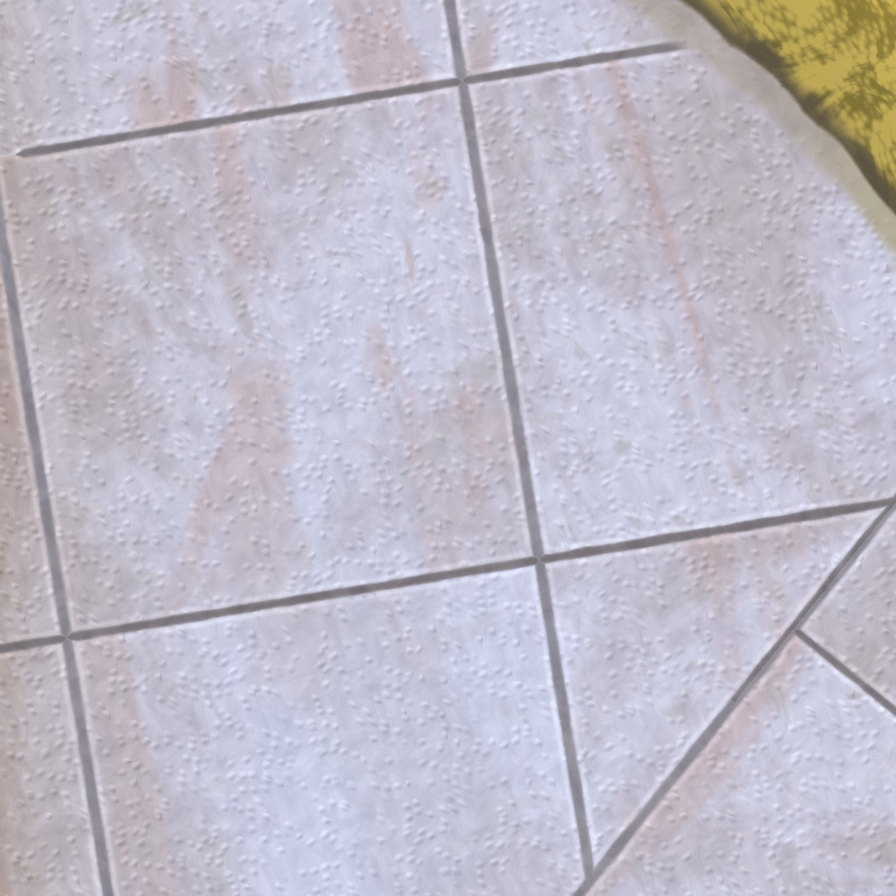
This texture is drawn by a WebGL 1 fragment shader. Its source:

```glsl
precision highp float;
uniform vec2 u_resolution;

vec2 hash2(vec2 c) {
  return fract(sin(vec2(dot(c, vec2(127.1, 311.7)), dot(c, vec2(269.5, 183.3)))) * 43758.5);
}

// Layered, rotated and self-warped sines, roughly -1 to 1
float waves(vec2 p) {
  float sum = 0.0, amp = 0.6;
  for (int i = 0; i < 5; i++) {
    p = mat2(0.8, 0.6, -0.6, 0.8) * p * 1.75 + sin(p.yx * 1.2 + float(i) * 1.7);
    sum += amp * sin(p.x) * sin(p.y);
    amp *= 0.66;
  }
  return sum;
}

// Cellular noise: nearest distance and that cell's random value
vec2 cells(vec2 p) {
  vec2 base = floor(p), nearest = vec2(9.0, 0.0);
  for (int y = -1; y <= 1; y++) {
    for (int x = -1; x <= 1; x++) {
      vec2 c = base + vec2(float(x), float(y));
      vec2 h = hash2(c);
      float d = length(c + h - p);
      if (d < nearest.x) nearest = vec2(d, h.x);
    }
  }
  return nearest;
}

// Sparse shallow dents in the glaze
float dents(vec2 p) {
  vec2 c = cells(p * vec2(75.0, 95.0) + 0.5 * sin(p.yx * 61.0));
  return (1.0 - smoothstep(0.05, 0.5, c.x)) * smoothstep(0.35, 0.8, c.y);
}

vec3 tileColor(vec2 p, vec2 q, vec2 id) {
  vec2 shift = hash2(id) * 17.0;
  float cloud = waves(q * vec2(3.0, 2.0) + shift);
  float streak = waves(q * vec2(5.0, 1.4) + shift.yx + 4.0);
  float mottle = waves(p * 24.0);
  float grain = waves(p * vec2(75.0, 60.0) + 9.0);

  vec3 col = mix(vec3(0.75, 0.72, 0.77), vec3(0.80, 0.80, 0.88),
                 smoothstep(-0.6, 0.5, cloud + 0.3 * mottle));
  col = mix(col, vec3(0.74, 0.65, 0.66), 0.65 * smoothstep(0.1, 0.85, streak + 0.2 * mottle));
  col = mix(col, vec3(0.67, 0.65, 0.67), 0.55 * smoothstep(0.15, 0.9, mottle - 0.4 * cloud));

  // Cool sheen low in the middle, warm tint along the left side
  vec2 sheen = (p - vec2(0.42, 0.17)) * vec2(3.6, 3.0);
  col = mix(col, vec3(0.79, 0.83, 0.94), 0.6 * exp(-dot(sheen, sheen)));
  col = mix(col, vec3(0.64, 0.56, 0.50), 0.6 * exp(-p.x * 11.0) * (1.0 - 0.4 * p.y));

  float relief = dents(p) - dents(p + vec2(0.0025, -0.0035));
  return col + 0.035 * grain + 0.02 * mottle - 0.075 * relief;
}

vec3 turfColor(vec2 p, float depth) {
  float clump = waves(p * 26.0);
  float blade = cells(mat2(0.8, -0.6, 0.6, 0.8) * p * vec2(130.0, 75.0)).x;
  vec3 col = mix(vec3(0.50, 0.45, 0.22), vec3(0.74, 0.66, 0.34),
                 smoothstep(-0.6, 0.6, clump + 0.6 - blade));
  col += vec3(0.12, 0.09, 0.02) * smoothstep(0.04, 0.24, depth);
  float shade = 1.0 - smoothstep(0.008, 0.034, depth + 0.008 * clump);
  return mix(col, vec3(0.34, 0.31, 0.27), 0.85 * shade);
}

void main() {
  vec2 p = gl_FragCoord.xy / u_resolution;
  float soft = max(0.0018, 1.0 / u_resolution.y);
  float wobble = 0.0009 * waves(p * 28.0 + 3.0);

  // Signed distances to the diagonal cut and to the lawn edge
  float cut = dot(p - vec2(0.645, 0.0), vec2(0.778, -0.628));
  float lawn = dot(p - vec2(0.755, 1.0), vec2(0.70, 0.715));
  lawn -= 0.013 * sin((p.x - 0.755) * 12.8) + 0.002 * sin(p.x * 75.0);

  // Main paving grid, replaced by a turned one beyond the cut
  vec2 r = p - vec2(0.602, 0.375);
  vec2 q = vec2(dot(r, vec2(0.528, 0.085)) / 0.286, dot(r, vec2(-0.088, 0.534)) / 0.293);
  float turned = step(0.0, cut);
  vec2 q2 = vec2(cut, dot(p - vec2(0.892, 0.293), vec2(0.628, 0.778))) / 0.538;
  q = mix(q, q2, turned);
  vec2 id = floor(q) + turned * 7.0;
  vec3 col = tileColor(p, q, id);

  // Joints with pale bevels, fading out at the kerb and far left
  vec2 d = abs(fract(q + 0.5) - 0.5) * 0.538;
  d.y += 0.01 * (1.0 - smoothstep(0.005, 0.03, p.x)) * step(0.6, p.y);
  d -= mix(vec2(0.0062, 0.0050), vec2(0.0058, 0.0040), turned);
  float joint = min(min(d.x, d.y), abs(cut) - 0.0058) + wobble;
  float paved = 1.0 - smoothstep(-0.045, -0.025, lawn);
  col += 0.07 * paved * exp(-pow((joint - 0.004) / 0.003, 2.0));
  vec3 grout = mix(vec3(0.54, 0.53, 0.57), vec3(0.46, 0.44, 0.46), step(d.y, d.x));
  grout += 0.05 * waves(p * 40.0) + 0.05 * smoothstep(-0.004, 0.0, joint);
  col = mix(col, grout, 0.92 * paved * (1.0 - smoothstep(-soft, soft, joint)));

  // Kerb strip and lawn
  vec3 kerb = vec3(0.67, 0.63, 0.60) + 0.05 * waves(p * 34.0);
  kerb = mix(kerb, vec3(0.66, 0.62, 0.42), 0.6 * smoothstep(0.88, 1.0, p.x));
  col = mix(col, kerb, 0.75 * smoothstep(-0.042, -0.022, lawn));
  col = mix(col, turfColor(p, lawn), smoothstep(-0.003, 0.004, lawn + 2.0 * wobble));

  gl_FragColor = vec4(clamp(col, 0.0, 1.0), 1.0);
}
```
